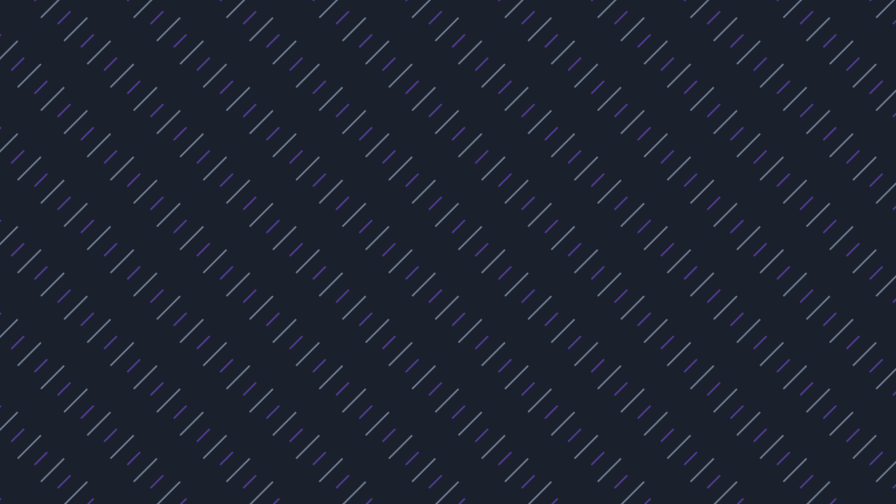
Write a WebGL 1 fragment shader that draws this pattern.

```glsl
precision highp float;
// Diagonal columns of long grey and short violet dashes on dark slate.

uniform vec2 u_resolution;

// Coverage of a bar of the given width at distance d from its centre line.
float bar(float d, float width, float soft) {
  return smoothstep(-soft, soft, d + 0.5 * width)
       - smoothstep(-soft, soft, d - 0.5 * width);
}

// Signed offset from the nearest repeat of centre.
float repeatOffset(float x, float centre, float period) {
  return mod(x - centre + 0.5 * period, period) - 0.5 * period;
}

float dash(vec2 offset, vec2 size, float soft) {
  return bar(offset.x, size.x, soft) * bar(offset.y, size.y, soft);
}

void main() {
  // Units: 307.2 per canvas height, measured from the top left corner.
  float unit = 307.2 / u_resolution.y;
  vec2 p = vec2(gl_FragCoord.x, u_resolution.y - gl_FragCoord.y) * unit;
  float soft = 0.9 * unit;

  // Axes along and across the dashes, turned by 45 degrees.
  float along = (p.x - p.y) * sqrt(0.5);
  float across = (p.x + p.y) * sqrt(0.5);

  // Both kinds share a centre line; the short ones sit half a step between.
  float u = repeatOffset(along, 20.0, 40.0);
  float longDash = dash(vec2(u, repeatOffset(across, 5.25, 20.0)), vec2(20.0, 1.0), soft);
  float shortDash = dash(vec2(u, repeatOffset(across, 15.25, 20.0)), vec2(11.0, 1.0), soft);

  vec3 color = vec3(0.102, 0.125, 0.173);
  color = mix(color, vec3(0.333, 0.235, 0.604), shortDash);
  color = mix(color, vec3(0.443, 0.502, 0.588), longDash);
  gl_FragColor = vec4(color, 1.0);
}
```
